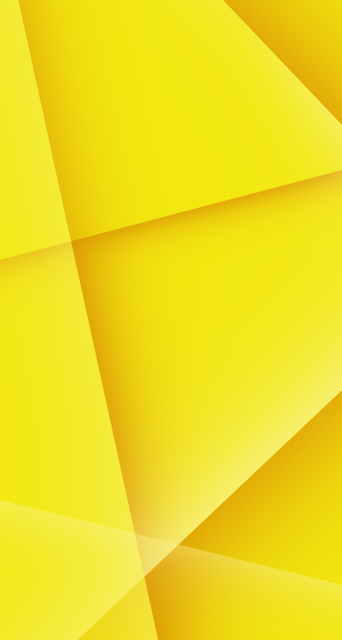
Write a Shadertoy shader that draws this background.

```glsl
// Overlapping yellow paper planes with glowing rims and soft amber shadows.

const float ASPECT = 0.535;
const vec3 YELLOW = vec3(0.950, 0.910, 0.060);
const vec3 AMBER  = vec3(0.860, 0.580, 0.015);
const vec3 CREAM  = vec3(0.980, 0.950, 0.580);

// Signed distance to the line a-b, positive to the left of its direction.
float lineDistance(vec2 p, vec2 a, vec2 b) {
    vec2 along = normalize(b - a);
    return dot(p - a, vec2(-along.y, along.x));
}

// Smooth mask of the positive side of an edge.
float sideMask(float d, float pixel) {
    return smoothstep(-0.7 * pixel, 0.7 * pixel, d);
}

// Soft band that starts sharply at the edge and fades on its positive side.
float fadeBand(float d, float width, float pixel) {
    return sideMask(d, pixel) * exp(-pow(max(d, 0.0) / width, 1.2));
}

vec3 castShadow(vec3 color, float amount) {
    return mix(color, AMBER, clamp(amount, 0.0, 1.0));
}

vec3 addGlow(vec3 color, float amount) {
    return mix(color, CREAM, clamp(amount, 0.0, 1.0));
}

void mainImage(out vec4 fragColor, in vec2 fragCoord) {
    vec2 p = fragCoord / iResolution.xy * vec2(ASPECT, 1.0);
    float pixel = 1.0 / iResolution.y;

    // Fold lines
    float steep  = lineDistance(p, vec2(0.0286, 1.0), vec2(0.2474, 0.0));
    float middle = lineDistance(p, vec2(0.535, 0.7344), vec2(0.0, 0.5938));
    float corner = lineDistance(p, vec2(0.349, 1.0), vec2(0.535, 0.8047));
    float rise   = lineDistance(p, vec2(0.121, 0.0), vec2(0.535, 0.3906));
    float low    = lineDistance(p, vec2(0.535, 0.0859), vec2(0.0, 0.2188));

    float rightPart = sideMask(steep, pixel);
    float belowMiddle = sideMask(middle, pixel);

    // Shadows
    vec3 color = YELLOW;
    float steepDepth = mix(0.50, 0.78, belowMiddle);
    color = castShadow(color, steepDepth * fadeBand(steep, 0.058, pixel));
    color = castShadow(color, mix(0.48, 0.75, rightPart) * fadeBand(middle, 0.026, pixel));
    color = castShadow(color, 0.72 * fadeBand(corner, 0.095, pixel));
    color = castShadow(color, mix(0.22, 0.70, rightPart) * fadeBand(-rise, 0.095, pixel));

    // Glowing rims
    float cornerLight = mix(0.22, 0.52, smoothstep(0.35, 0.535, p.x));
    color = addGlow(color, 0.30 * fadeBand(-steep, 0.085, pixel));
    color = addGlow(color, cornerLight * fadeBand(-corner, 0.065, pixel));
    color = addGlow(color, mix(0.42, 0.70, rightPart) * fadeBand(rise, 0.090, pixel));
    color = addGlow(color, 0.42 * fadeBand(low, 0.045, pixel));

    fragColor = vec4(color, 1.0);
}
```
